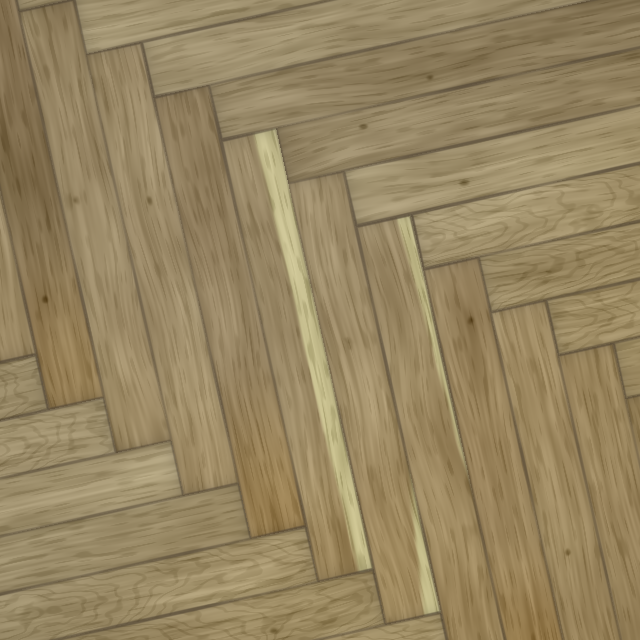
Write a WebGL 1 fragment shader that draws this texture.

```glsl
precision highp float;
// Worn oak herringbone floor: planks eight widths long on a tilted grid.
// Each cell finds its plank, whose id seeds the tone, grain, knots and figure;
// pale sapwood edges, thin dark joints and soft light finish it.
uniform vec2 u_resolution;

float hash(vec2 p) {
  vec3 q = fract(p.xyx * vec3(0.1031, 0.1030, 0.0973));
  q += dot(q, q.yzx + 33.33);
  return fract((q.x + q.y) * q.z);
}

float noise(vec2 p) {
  vec2 i = floor(p), f = fract(p);
  f = f * f * (3.0 - 2.0 * f);
  return mix(mix(hash(i), hash(i + vec2(1, 0)), f.x),
             mix(hash(i + vec2(0, 1)), hash(i + vec2(1, 1)), f.x), f.y);
}

float fbm(vec2 p) {
  float sum = 0.0, amp = 0.5;
  for (int k = 0; k < 4; k++) {
    sum += amp * noise(p);
    p = p * 2.03 + 7.1;
    amp *= 0.5;
  }
  return sum;
}

// 1 when two whole numbers are equal
float same(float a, float b) { return step(abs(a - b), 0.5); }

void main() {
  vec2 uv = gl_FragCoord.xy / u_resolution.y;

  // Tilted floor axes, measured in plank widths, y pointing down
  vec2 p = vec2(uv.x, 1.0 - uv.y) - vec2(0.345, 0.219);
  vec2 q = vec2(dot(p, vec2(0.976, -0.216)), dot(p, vec2(0.216, 0.976))) / 0.0883;
  float pixel = 1.0 / (u_resolution.y * 0.0883);

  // Herringbone: each row alternates eight upright cells and one lying plank
  vec2 cell = floor(q);
  float m = mod(cell.x - cell.y + 7.0, 16.0);
  float upright = step(m, 7.5);
  vec2 id = upright > 0.5 ? vec2(cell.x, cell.y - 7.0 + m)
                          : vec2(cell.x - m + 8.0, cell.y);
  float along = upright > 0.5 ? q.y - id.y : q.x - id.x;
  float across = upright > 0.5 ? fract(q.x) : fract(q.y);
  vec2 seed = 60.0 * vec2(hash(id + 91.0), hash(id + 157.0));

  // Plank tone, with a few darker boards
  vec3 wood = mix(vec3(0.635, 0.575, 0.435), vec3(0.612, 0.54, 0.4), upright);
  float dark = mix(same(id.y, -1.0) + same(id.y, 0.0),
                   same(id.x, -4.0) + same(id.x, -1.0) + same(id.x, 3.0), upright);
  wood += (hash(id + 23.0) - 0.5) * vec3(0.05, 0.05, 0.045);
  wood -= dark * vec3(0.045, 0.05, 0.045);

  // Broad stains, and warmer lower ends and lower right
  float stain = fbm(vec2(along * 0.7, across * 1.3) + seed);
  wood += (stain - 0.47) * vec3(0.13, 0.14, 0.13);
  float warm = upright * smoothstep(4.5, 7.5, along) * (0.3 + 0.7 * dark)
             + 0.6 * smoothstep(0.9, 1.5, uv.x + 1.0 - uv.y);
  wood += warm * vec3(0.02, 0.0, -0.035);

  // Long grain and short pores
  float bent = across + 0.25 * noise(vec2(along * 0.5, across) + seed);
  float grain = 0.08 * (noise(vec2(along * 0.45, bent * 9.0) + seed) - 0.5)
              + 0.075 * (noise(vec2(along * 1.4, bent * 23.0) + seed) - 0.5);
  float pores = smoothstep(0.6, 0.9, noise(vec2(along * 2.6, bent * 28.0) + seed + 9.0));
  wood += grain - 0.06 * pores;

  // Flame figure on some lying boards
  float flame = (1.0 - upright) * step(0.0, id.y) * step(1.5, mod(id.y, 5.0));
  float rings = along * 0.9 + 5.0 * (across - 0.5) * (across - 0.5)
              + 3.0 * fbm(vec2(along * 0.8, across * 1.8) + seed);
  wood -= flame * 0.05 * smoothstep(0.3, 1.0, sin(rings * 12.0));

  // Small knots with a dark halo drawn out along the grain
  vec2 knotAt = vec2(1.0 + 6.0 * hash(id + 5.0), 0.25 + 0.5 * hash(id + 11.0));
  float knot = length((vec2(along, across) - knotAt) * vec2(0.7, 1.0))
             + 0.06 * (noise(q * 9.0) - 0.5);
  float knotSize = 0.05 + 0.06 * hash(id + 31.0);
  wood -= step(0.4, hash(id + 47.0)) * (0.15 * (1.0 - smoothstep(0.0, knotSize, knot))
        + 0.05 * exp(-knot * 7.0));
  float oldStain = length((q - vec2(-3.55, -0.1)) * vec2(1.6, 0.8));
  wood -= upright * same(id.x, -4.0) * 0.1 * exp(-oldStain * oldStain) * (0.5 + stain);

  // Pale sapwood along the right edge of three neighbouring boards
  float sapWidth = same(id.x, 0.0) * (0.42 - 0.018 * along)
                 + same(id.x, 1.0) * 0.1 * (along - 5.0)
                 + same(id.x, 2.0) * (0.25 - 0.045 * along);
  float sap = upright * same(id.x, id.y) * smoothstep(0.0, 0.06, sapWidth)
            * smoothstep(-0.05, 0.05, across - 1.0 + sapWidth + grain * 0.6);
  wood = mix(wood, vec3(0.79, 0.765, 0.56) + grain * 1.2 - 0.1 * pores, sap * 0.85);

  // Joints: hairlines of uneven strength, grimy near the board ends
  float side = min(across, 1.0 - across);
  float end = min(along, 8.0 - along);
  float wear = noise(q * 0.9 + 40.0);
  float sideLine = 1.0 - smoothstep(0.004, 0.02 + pixel, side - 0.012 * wear);
  float endLine = 1.0 - smoothstep(0.006, 0.024 + pixel, end - 0.014 * wear);
  wood *= 1.0 - 0.07 * exp(-side * 16.0) - 0.13 * exp(-end * 9.0);
  wood = mix(wood, vec3(0.33, 0.28, 0.21),
             max(sideLine * mix(0.25, 0.75, wear), endLine * mix(0.5, 0.85, wear)));

  // Hazy window light and slight falloff towards the corners
  float haze = exp(-7.0 * dot(uv - vec2(0.38, 0.68), uv - vec2(0.38, 0.68)));
  wood = mix(wood, vec3(0.66, 0.63, 0.56), 0.12 * haze);
  wood *= 1.02 - 0.12 * dot(uv - 0.5, uv - 0.5);
  gl_FragColor = vec4(clamp(wood, 0.0, 1.0), 1.0);
}
```
